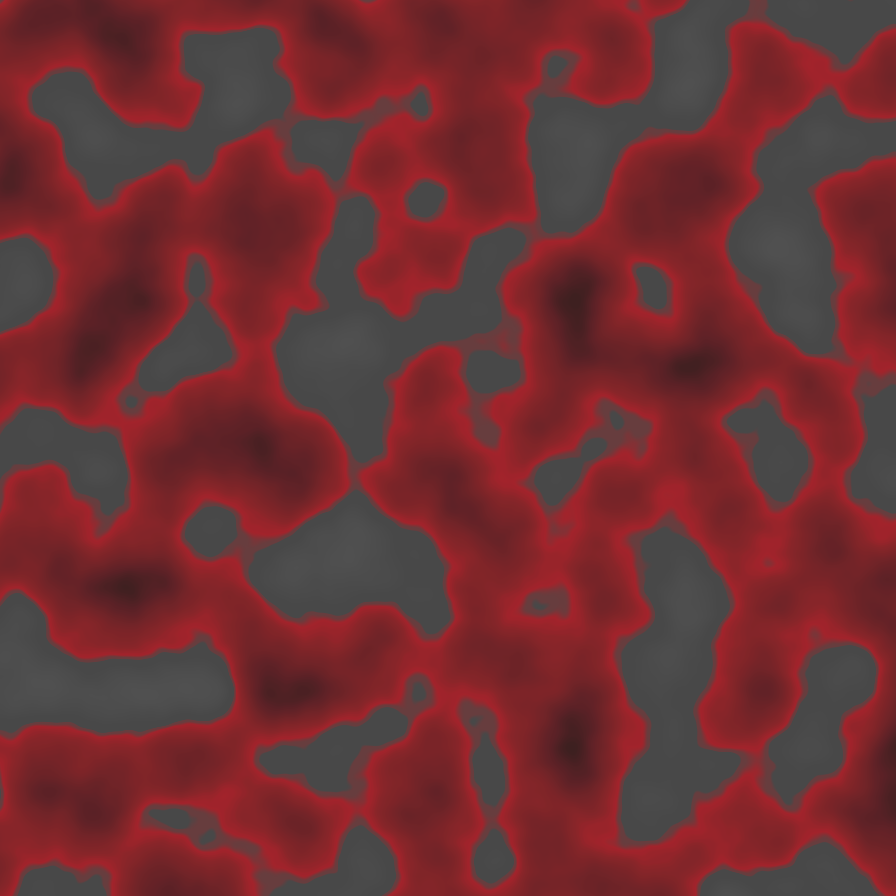
Give the GLSL for this texture, as a WebGL 1 fragment shader.

```glsl
precision highp float;
// Smooth noise terrain: grey pools rimmed with bright red, fading to dark maroon.
uniform vec2 u_resolution;

const float CELLS = 8.0;          // noise cells across the canvas
const float GAIN = 0.30;          // strength of each finer octave
const float BAND = 0.028;         // height of the faint contour steps
const vec2 SEED = vec2(17.37, 5.61);

// Heights at which the colours change
const float SHORE = -0.145;       // pool edge
const float RIM = -0.068;         // brightest red
const float SLOPE = 0.04;
const float HILL = 0.25;
const float PEAK = 0.43;
const float SUMMIT = 0.62;

const vec3 POOL = vec3(0.282, 0.282, 0.282);
const vec3 POOL_DEEP = vec3(0.315, 0.315, 0.315);
const vec3 SHORE_COLOR = vec3(0.405, 0.238, 0.242);
const vec3 RIM_COLOR = vec3(0.635, 0.138, 0.168);
const vec3 SLOPE_COLOR = vec3(0.535, 0.145, 0.160);
const vec3 HILL_COLOR = vec3(0.440, 0.140, 0.155);
const vec3 PEAK_COLOR = vec3(0.355, 0.130, 0.150);
const vec3 SUMMIT_COLOR = vec3(0.240, 0.125, 0.125);

float hash(vec2 p) {
  vec3 q = fract(vec3(p.xyx) * 0.1031);
  q += dot(q, q.yzx + 33.33);
  return fract((q.x + q.y) * q.z);
}

// Dot product of a random unit gradient with the offset from its corner
float cornerSlope(vec2 corner, vec2 offset) {
  float angle = 6.28319 * hash(corner);
  return dot(vec2(cos(angle), sin(angle)), offset);
}

float gradientNoise(vec2 p) {
  vec2 i = floor(p);
  vec2 f = p - i;
  vec2 w = f * f * f * (f * (f * 6.0 - 15.0) + 10.0);
  vec2 e = vec2(1.0, 0.0);
  float low = mix(cornerSlope(i, f), cornerSlope(i + e, f - e), w.x);
  float high = mix(cornerSlope(i + e.yx, f - e.yx),
                   cornerSlope(i + e.xx, f - e.xx), w.x);
  return mix(low, high, w.y);
}

float terrain(vec2 p) {
  float height = 0.0;
  float amplitude = 1.0;
  for (int octave = 0; octave < 4; octave++) {
    height += amplitude * gradientNoise(p);
    p = p * 2.0 + vec2(31.4, 47.7);
    amplitude *= GAIN;
  }
  return height;
}

// Soft staircase that leaves faint contour bands
float contour(float height) {
  float level = height / BAND;
  return BAND * (floor(level) + smoothstep(0.1, 0.9, fract(level)));
}

float ramp(float from, float to, float x) {
  return clamp((x - from) / (to - from), 0.0, 1.0);
}

vec3 terrainColor(float height) {
  float banded = contour(height);
  vec3 color = mix(POOL, POOL_DEEP, ramp(-0.25, -0.60, height));
  color = mix(color, SHORE_COLOR, smoothstep(SHORE - 0.010, SHORE + 0.006, height));
  color = mix(color, RIM_COLOR, smoothstep(SHORE + 0.022, RIM, height));
  color = mix(color, SLOPE_COLOR, ramp(RIM, SLOPE, banded));
  color = mix(color, HILL_COLOR, ramp(SLOPE, HILL, banded));
  color = mix(color, PEAK_COLOR, ramp(HILL, PEAK, banded));
  return mix(color, SUMMIT_COLOR, ramp(PEAK, SUMMIT, banded));
}

void main() {
  vec2 uv = gl_FragCoord.xy / u_resolution;
  gl_FragColor = vec4(terrainColor(terrain(uv * CELLS + SEED)), 1.0);
}
```
